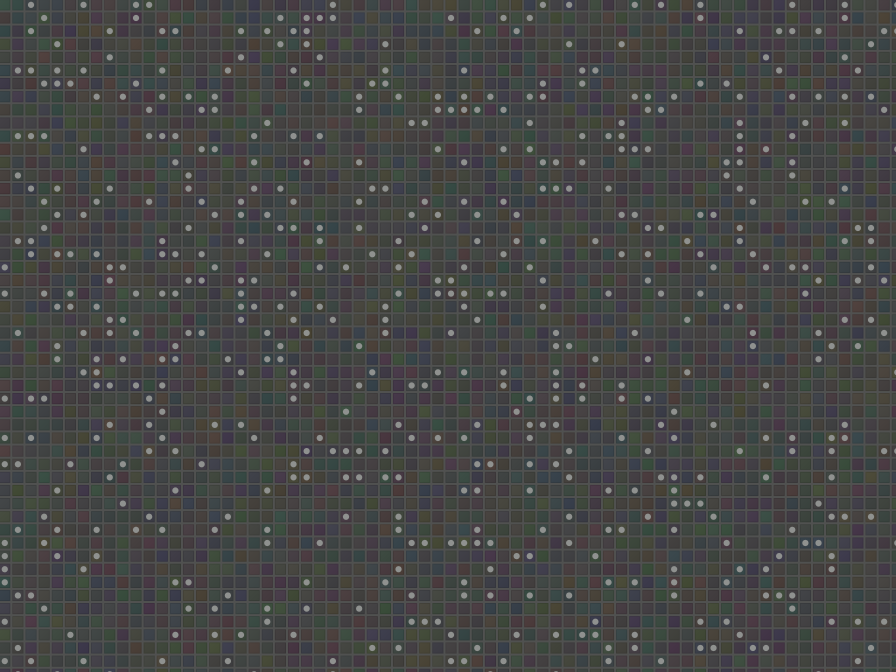
Give the GLSL for this pattern, as a Shadertoy shader.

```glsl
// Wall of small muted mosaic tiles in grey grout, with pale round studs on random tiles.

const float ROWS = 51.2;               // tiles per canvas height
const float TILE_HALF = 0.425;         // half tile side, in cells
const float CORNER = 0.04;
const float STUD_RADIUS = 0.235;
const float STUD_CHANCE = 0.16;
const vec2 GRID_SHIFT = vec2(0.23);    // stud centre relative to canvas centre

const vec3 GROUT = vec3(0.315, 0.318, 0.312);
const vec3 TILE = vec3(0.258, 0.260, 0.256);
const vec3 STUD = vec3(0.56, 0.57, 0.56);

// Integer hash: three random values in 0..1 per cell
vec3 hash3(ivec2 cell, uint seed) {
    uvec3 v = uvec3(uint(cell.x + 4096), uint(cell.y + 4096), seed);
    v = v * 1664525u + 1013904223u;
    v.x += v.y * v.z;
    v.y += v.z * v.x;
    v.z += v.x * v.y;
    v ^= v >> 16u;
    v.x += v.y * v.z;
    v.y += v.z * v.x;
    v.z += v.x * v.y;
    return vec3(v >> 8u) / 16777216.0;
}

float roundedBox(vec2 p, float halfSide, float radius) {
    vec2 q = abs(p) - halfSide + radius;
    return length(max(q, 0.0)) + min(max(q.x, q.y), 0.0) - radius;
}

// Coverage of a distance field, smoothed over one pixel
float coverage(float dist, float pixel) {
    return clamp(0.5 - dist / pixel, 0.0, 1.0);
}

// Base grey shifted toward a random hue
vec3 tileColor(vec3 rnd) {
    vec3 hue = cos(6.2832 * (rnd.x + vec3(0.0, 0.333, 0.667)));
    float saturation = mix(0.006, 0.047, rnd.y);
    return TILE + hue * saturation + (rnd.z - 0.5) * 0.025;
}

void mainImage(out vec4 fragColor, in vec2 fragCoord) {
    float pixel = ROWS / iResolution.y;
    vec2 grid = (fragCoord - 0.5 * iResolution.xy) * pixel - GRID_SHIFT;
    vec2 cellId = floor(grid + 0.5);
    vec2 local = grid - cellId;
    ivec2 cell = ivec2(cellId);

    // Tile with a slim dark rim and a faint light from the upper left
    float box = roundedBox(local, TILE_HALF, CORNER);
    float rim = coverage(abs(box + 0.03) - 0.03, pixel);
    vec3 face = tileColor(hash3(cell, 11u));
    face += 0.012 * (local.y - local.x);
    face *= 1.0 - 0.14 * rim;
    vec3 color = mix(GROUT, face, coverage(box, pixel));

    // Scattered studs
    float hasStud = step(hash3(cell, 29u).x, STUD_CHANCE);
    float stud = coverage(length(local) - STUD_RADIUS, pixel);
    color = mix(color, STUD, stud * hasStud);

    fragColor = vec4(color, 1.0);
}
```
